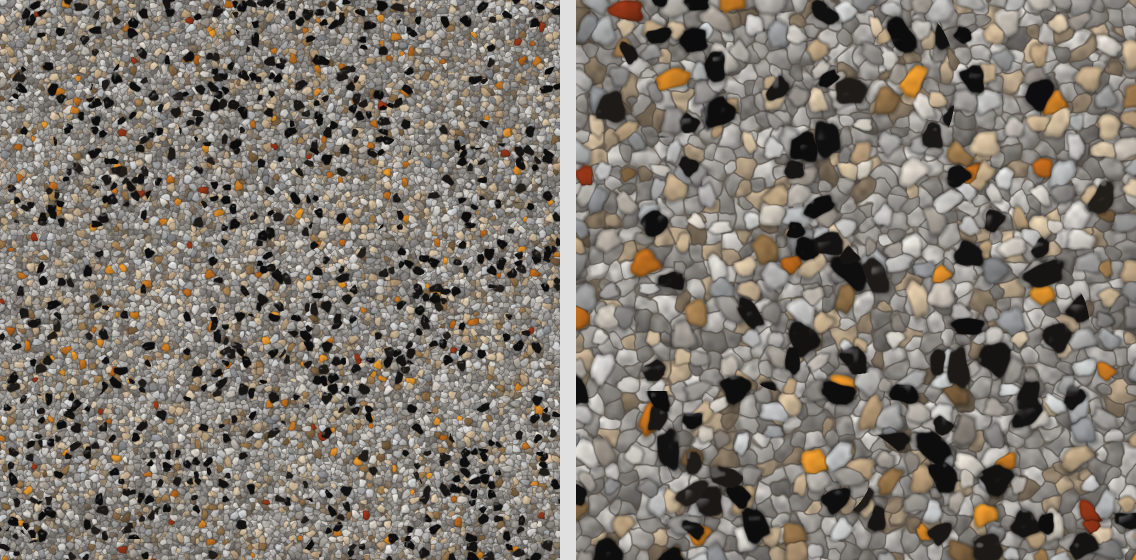
Left, the full canvas; right, a detail of the centre.
Write a Shadertoy shader that draws this texture.

```glsl
vec4 hash4(vec3 p) {
    vec4 q = fract(p.xyzx * vec4(0.1031, 0.1030, 0.0973, 0.1099));
    q += dot(q, q.wzxy + 33.33);
    return fract((q.xxyz + q.yzzw) * q.zywx);
}

float noise(vec2 p, float seed) {
    vec2 i = floor(p), f = fract(p);
    f = f * f * (3.0 - 2.0 * f);
    float bottom = mix(hash4(vec3(i, seed)).x, hash4(vec3(i + vec2(1, 0), seed)).x, f.x);
    float top = mix(hash4(vec3(i + vec2(0, 1), seed)).x, hash4(vec3(i + 1.0, seed)).x, f.x);
    return mix(bottom, top, f.y);
}

struct Grain {
    float dist;   // 1 on the outline
    float gap;    // lead over the next nearest grain
    vec2 local;   // offset from the grain centre
    vec4 rnd;
};

// Nearest of the jittered, stretched, lumpy grains; only a share of cells is filled
Grain scatter(vec2 p, float share, float seed) {
    Grain g = Grain(9.0, 0.0, vec2(0), vec4(0));
    float second = 9.0;
    for (int y = -1; y <= 1; y++)
    for (int x = -1; x <= 1; x++) {
        vec2 cell = floor(p) + vec2(x, y);
        vec4 place = hash4(vec3(cell, seed));
        if (place.w > share) continue;
        vec4 shape = hash4(vec3(cell, seed + 7.0));
        vec2 offset = p - cell - 0.15 - 0.7 * place.xy;
        float turn = 6.2832 * shape.x, stretch = 1.0 + 0.45 * shape.y;
        vec2 q = mat2(cos(turn), -sin(turn), sin(turn), cos(turn)) * offset;
        q *= vec2(1.0 / stretch, stretch * 0.92);
        float angle = atan(q.y, q.x);
        float body = mix(length(q), max(abs(q.x), abs(q.y) + 0.3 * q.x), 0.45);
        body *= 1.0 + 0.09 * sin(3.0 * angle + 6.3 * shape.z) + 0.05 * sin(5.0 * angle + 6.3 * shape.w);
        float d = body / mix(0.27, 0.53, place.z);
        if (d < g.dist) {
            second = g.dist;
            g = Grain(d, 0.0, offset, hash4(vec3(cell, seed + 19.0)));
        } else second = min(second, d);
    }
    g.gap = second - g.dist;
    return g;
}

vec3 pebbleColour(vec4 rnd) {
    vec3 grey = mix(vec3(0.49, 0.48, 0.47), vec3(0.83, 0.82, 0.80), rnd.y);
    grey += (rnd.z - 0.5) * vec3(0.04, 0.0, -0.05);
    vec3 cream = mix(vec3(0.66, 0.56, 0.43), vec3(0.83, 0.76, 0.65), rnd.y);
    vec3 brown = mix(vec3(0.42, 0.33, 0.22), vec3(0.63, 0.49, 0.31), rnd.y);
    vec3 orange = mix(vec3(0.66, 0.36, 0.10), vec3(0.87, 0.58, 0.18), rnd.y);
    vec3 red = vec3(0.55, 0.20, 0.09);
    float pick = rnd.x;
    return pick < 0.012 ? red : pick < 0.075 ? orange : pick < 0.15 ? brown : pick < 0.33 ? cream : grey;
}

vec3 gravel(vec2 uv) {
    float mottle = noise(uv * 230.0, 3.0) - 0.5;
    vec2 light = normalize(vec2(-0.5, 0.8));

    // Tightly packed fine bed with dark seams
    Grain bed = scatter(uv * 100.0, 1.0, 11.0);
    vec3 colour = mix(vec3(0.43, 0.415, 0.40), vec3(0.76, 0.75, 0.735), bed.rnd.x);
    colour *= mix(vec3(1), vec3(0.98, 0.89, 0.76), step(0.82, bed.rnd.y));
    colour *= 1.0 + 0.22 * dot(bed.local, light) + 0.28 * mottle;
    float seam = smoothstep(0.0, 0.35, bed.gap) * (1.0 - 0.6 * smoothstep(1.0, 1.9, bed.dist));
    colour = mix(vec3(0.30, 0.27, 0.24), colour, 0.3 + 0.7 * seam);

    // Larger pale and coloured pebbles with a soft contact shadow
    Grain pebble = scatter(uv * 70.0, 0.58, 41.0);
    colour *= 1.0 - 0.25 * (1.0 - smoothstep(1.0, 1.4, pebble.dist));
    vec3 stone = pebbleColour(pebble.rnd);
    stone *= 1.0 + 0.28 * dot(pebble.local, light) + 0.16 * mottle;
    stone *= 1.0 - 0.22 * smoothstep(0.65, 1.0, pebble.dist);
    stone *= 0.72 + 0.28 * smoothstep(0.0, 0.25, pebble.gap);
    colour = mix(colour, stone, 1.0 - smoothstep(0.9, 1.1, pebble.dist));

    // Glossy black grains, loosely clustered
    float cluster = smoothstep(0.2, 0.8, noise(uv * 13.0, 5.0));
    Grain black = scatter(uv * 61.0, 0.07 + 0.22 * cluster, 73.0);
    colour *= 1.0 - 0.25 * (1.0 - smoothstep(1.0, 1.35, black.dist));
    vec3 jet = mix(vec3(0.045, 0.045, 0.05), vec3(0.13, 0.115, 0.10), black.rnd.x * black.rnd.x);
    float gloss = smoothstep(0.68, 0.95, noise(uv * 190.0, 9.0));
    jet += 0.24 * gloss * smoothstep(-0.15, 0.25, dot(black.local, light));
    colour = mix(colour, jet, 1.0 - smoothstep(0.9, 1.1, black.dist));

    // Broad uneven tone
    return colour * (0.96 + 0.08 * noise(uv * 7.0, 15.0));
}

void mainImage(out vec4 fragColor, in vec2 fragCoord) {
    // Four samples per pixel
    vec3 sum = vec3(0);
    for (int i = 0; i < 4; i++) {
        vec2 shift = vec2(i % 2, i / 2) * 0.5 - 0.25;
        sum += gravel((fragCoord + shift) / iResolution.y);
    }
    fragColor = vec4(sum * 0.25, 1.0);
}
```
